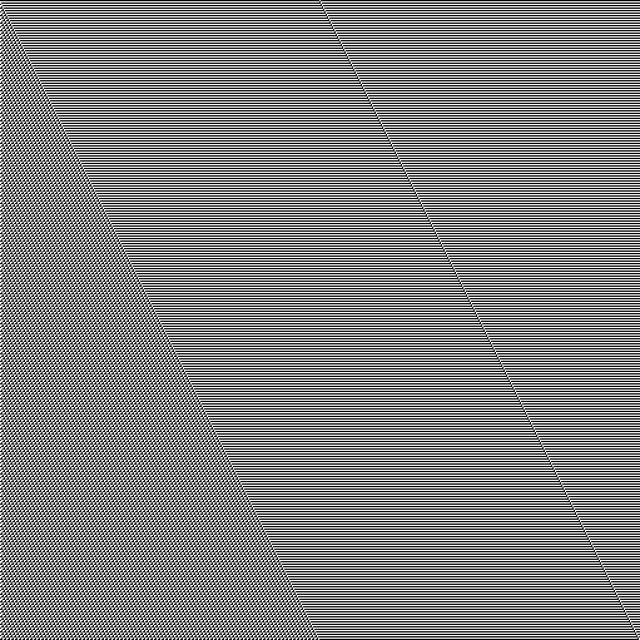
Give the GLSL for this pattern, as a Shadertoy shader.

```glsl
// Space-time diagram of a one-dimensional cellular automaton, time running down.
// Rows blink black and white; a seed in the middle and a triangle of period three
// from the left wall drift right by one cell every two rows. Solved in closed form.

const float CELLS = 511.0;

// State of one cell: x counts from the left, y counts rows from the top.
float cellState(vec2 cell) {
    cell = clamp(cell, vec2(0.0), vec2(CELLS - 1.0));
    float blink = mod(cell.y, 2.0);
    float drift = floor(cell.y * 0.5);

    // Cells that oppose the blinking background
    bool seed = abs(cell.x - floor(CELLS * 0.5) - drift) < 0.5;
    float behindFront = drift - 1.0 - cell.x;
    bool wake = behindFront > -0.5 && mod(behindFront + 0.5, 3.0) < 1.0;

    // The wall lights its own cell once every six rows
    bool wall = cell.x < 0.5 && abs(mod(cell.y, 6.0) - 4.0) < 0.5;
    return seed || wake || wall ? 1.0 - blink : blink;
}

void mainImage(out vec4 fragColor, in vec2 fragCoord) {
    vec2 uv = fragCoord / iResolution.xy;
    vec2 grid = vec2(uv.x, 1.0 - uv.y) * CELLS - 0.5;

    // Soft blend between the four nearest cell centres
    vec2 cell = floor(grid);
    vec2 blend = smoothstep(0.0, 1.0, grid - cell);
    float upper = mix(cellState(cell), cellState(cell + vec2(1.0, 0.0)), blend.x);
    float lower = mix(cellState(cell + vec2(0.0, 1.0)), cellState(cell + 1.0), blend.x);

    fragColor = vec4(vec3(mix(upper, lower, blend.y)), 1.0);
}
```
